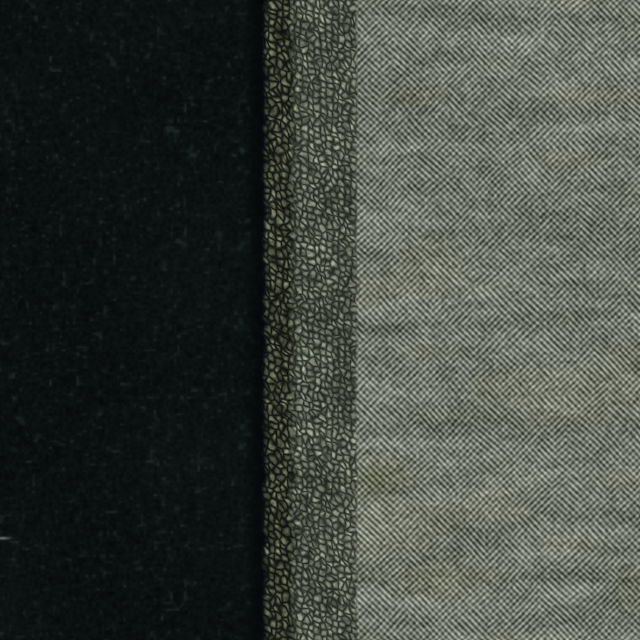
Give the GLSL for this texture, as a WebGL 2 fragment shader.

```glsl
#version 300 es
precision highp float;
// Woven cloth in three vertical zones: black wool, a netted selvedge, pale twill.
// The net is made of jittered cells; the twill is a diagonal checker of crossed
// cosines; stretched value noise supplies streaks, stains and loose fibres.

uniform vec2 u_resolution;
out vec4 fragColor;

// Zone boundaries, in canvas widths
const float SEAM_X = 0.415;
const float STRIP_X = 0.459;
const float TWILL_X = 0.557;
const float EDGE_WOBBLE = 0.004;

// Thread densities, per canvas width
const float TWILL_FREQ = 96.0;
const vec2 NET_FREQ = vec2(104.0, 98.0);
const vec2 STRIP_FREQ = vec2(100.0, 88.0);
const float NET_SLANT = 0.35;

// Colours
const vec3 WOOL = vec3(0.046, 0.065, 0.064);
const vec3 WOOL_SEAM = vec3(0.018, 0.030, 0.042);
const vec3 WOOL_FIBRE = vec3(0.050, 0.062, 0.056);
const vec3 NET_GAP = vec3(0.155, 0.175, 0.140);
const vec3 NET_THREAD = vec3(0.455, 0.480, 0.425);
const vec3 STRIP_GAP = vec3(0.065, 0.080, 0.055);
const vec3 STRIP_THREAD = vec3(0.380, 0.400, 0.325);
const vec3 TWILL_DARK = vec3(0.225, 0.245, 0.207);
const vec3 TWILL_LIGHT = vec3(0.655, 0.675, 0.635);
const vec3 STAIN_TINT = vec3(0.006, 0.002, -0.030);

// Local marks: centre.xy, radius.xy
const vec4 DARK_SLUB = vec4(0.600, 0.485, 0.050, 0.009);
const vec4 UPPER_SLUB = vec4(0.650, 0.757, 0.045, 0.009);
const vec4 LOW_STAIN = vec4(0.690, 0.095, 0.070, 0.030);
const vec4 MID_STAIN = vec4(0.605, 0.260, 0.045, 0.025);
const vec4 PALE_FLECK = vec4(0.004, 0.159, 0.011, 0.0025);

const float TAU = 6.28319;

vec2 hash22(vec2 p) {
    vec3 q = fract(p.xyx * vec3(0.1031, 0.1030, 0.0973));
    q += dot(q, q.yzx + 33.33);
    return fract((q.xx + q.yz) * q.zy);
}

float valueNoise(vec2 p) {
    vec2 i = floor(p), f = fract(p);
    f = f * f * (3.0 - 2.0 * f);
    float low = mix(hash22(i).x, hash22(i + vec2(1, 0)).x, f.x);
    float high = mix(hash22(i + vec2(0, 1)).x, hash22(i + vec2(1, 1)).x, f.x);
    return mix(low, high, f.y);
}

float signedNoise(vec2 p) { return 2.0 * valueNoise(p) - 1.0; }

float mark(vec2 uv, vec4 spot) {
    vec2 d = (uv - spot.xy) / spot.zw;
    return exp(-dot(d, d));
}

// Rounded stitches in slanted rows: 0 in the gaps, about 1 on each stitch
float net(vec2 p, float jitter) {
    p += 0.3 * vec2(signedNoise(p * 0.9), signedNoise(p * 0.9 + 31.0));
    p.y += NET_SLANT * p.x;
    vec2 cell = floor(p);
    float nearest = 9.0, second = 9.0, bright = 1.0;
    for (int y = -1; y <= 1; y++)
        for (int x = -1; x <= 1; x++) {
            vec2 id = cell + vec2(x, y);
            vec2 rnd = hash22(id);
            float d = length(p - id - 0.5 - jitter * (rnd - 0.5));
            second = min(second, max(nearest, d));
            if (d < nearest) {
                nearest = d;
                bright = 0.75 + 0.45 * fract(17.0 * rnd.x + 5.0 * rnd.y);
            }
        }
    float inside = smoothstep(-0.1, 0.7, second - nearest);
    return inside * bright * (1.15 - 0.5 * nearest);
}

vec3 woolColor(vec2 uv, float grain) {
    float cloud = signedNoise(uv * 7.0 + 40.0);
    vec3 col = WOOL * (1.0 + 0.12 * cloud + 0.22 * grain);
    float upright = valueNoise(uv * vec2(190.0, 90.0));
    float level = valueNoise(uv * vec2(90.0, 190.0) + 9.0);
    col += WOOL_FIBRE * (smoothstep(0.35, 0.95, upright * level) + 0.3 * (upright + level - 1.0));
    col = mix(col, WOOL_SEAM, 0.8 * smoothstep(SEAM_X - 0.040, SEAM_X - 0.008, uv.x));
    return col + 0.35 * mark(uv, PALE_FLECK);
}

vec3 twillColor(vec2 uv, float grain) {
    // Two diagonal thread families, bent and worn unevenly
    vec2 bend = vec2(signedNoise(uv * 14.0), signedNoise(uv * 14.0 + 71.0));
    vec2 phase = TAU * (TWILL_FREQ * uv + 0.22 * bend);
    float wear = 0.15 * signedNoise(uv * 48.0 + 17.0);
    float weave = (0.25 + wear) * cos(phase.x + phase.y) + (0.19 - wear) * cos(phase.x - phase.y);
    // Horizontal yarn streaks
    float streak = 0.55 * signedNoise(uv * vec2(7.0, 30.0) + 5.0)
                 + 0.45 * signedNoise(uv * vec2(17.0, 65.0) + 23.0)
                 + 0.40 * signedNoise(uv * vec2(45.0, 95.0) + 51.0);
    float tone = 0.5 + weave + 0.16 * streak + 0.17 * grain;
    tone -= 0.22 * mark(uv, DARK_SLUB) + 0.14 * mark(uv, UPPER_SLUB);
    vec3 col = mix(TWILL_DARK, TWILL_LIGHT, tone);
    float stain = 0.5 * smoothstep(0.5, 0.95, valueNoise(uv * vec2(9.0, 20.0) + 90.0));
    stain += mark(uv, LOW_STAIN) + mark(uv, MID_STAIN);
    return col + STAIN_TINT * stain;
}

void main() {
    vec2 uv = gl_FragCoord.xy / u_resolution;
    float soft = 0.0025 + 0.5 / u_resolution.x;
    float grain = signedNoise(uv * 230.0);
    float wobble = EDGE_WOBBLE * signedNoise(vec2(uv.y * 75.0, 3.5));

    // Netted selvedge, darker beside the seam
    float shade = 1.0 + 0.10 * signedNoise(uv * vec2(22.0, 16.0)) + 0.25 * grain;
    vec3 strip = mix(STRIP_GAP, STRIP_THREAD, net(uv * STRIP_FREQ, 0.80)) * shade;
    strip *= 0.80 + 0.35 * valueNoise(uv * vec2(90.0, 50.0));
    vec3 band = mix(NET_GAP, NET_THREAD, net(uv * NET_FREQ, 0.70)) * shade;

    // Lay the zones from left to right
    vec3 col = woolColor(uv, grain);
    col = mix(col, strip, smoothstep(-2.0 * soft, 2.0 * soft, uv.x - SEAM_X - wobble));
    col = mix(col, band, smoothstep(-0.008, 0.008, uv.x - STRIP_X - wobble));
    col = mix(col, twillColor(uv, grain), smoothstep(-soft, soft, uv.x - TWILL_X - 0.4 * wobble));
    fragColor = vec4(clamp(col, 0.0, 1.0), 1.0);
}
```
